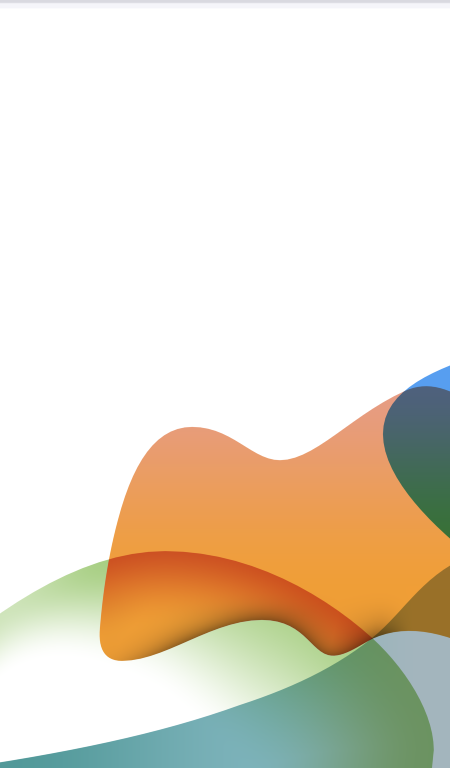
Write a Shadertoy shader that draws this background.

```glsl
// Overlapping translucent ribbons in orange, green, teal and blue on white.
// Each outline is a path of cubic curves giving a signed distance; the inks
// fade with position or depth and are multiplied together where they overlap.

#define CURVE_STEPS 14
#define EDGE_SOFTNESS 0.65
#define GREEN_STRENGTH 0.95
#define RED_DEPTH 17.0
#define LIP_SHADE 0.42
#define LIP_WIDTH 2.6

const vec3 PAPER = vec3(1.0);
const vec3 ORANGE = vec3(0.94, 0.62, 0.21);
const vec3 SALMON = vec3(0.90, 0.61, 0.53);
const vec3 LEAF = vec3(0.64, 0.80, 0.49);
const vec3 RED_TINT = vec3(0.84, 0.46, 0.50);
const vec3 TEAL = vec3(0.32, 0.60, 0.60);
const vec3 AQUA = vec3(0.49, 0.70, 0.73);
const vec3 MIST = vec3(0.64, 0.71, 0.74);
const vec3 BLUE = vec3(0.34, 0.62, 0.94);
const vec3 CYAN = vec3(0.24, 0.71, 0.78);

// Path state: sample position, pen, nearest distance, and inside sign
vec2 pos, pen;
float nearest, side;

void moveTo(vec2 a) {
    pen = a;
    nearest = 1e4;
    side = -1.0;
}

void lineTo(vec2 b) {
    vec2 e = b - pen, w = pos - pen;
    float t = clamp(dot(w, e) / dot(e, e), 0.0, 1.0);
    nearest = min(nearest, length(w - e * t));
    if ((pen.y > pos.y) != (b.y > pos.y) && w.x < e.x * w.y / e.y) side = -side;
    pen = b;
}

void curveTo(vec2 b, vec2 c, vec2 d) {
    vec2 a = pen;
    for (int i = 1; i <= CURVE_STEPS; i++) {
        float t = float(i) / float(CURVE_STEPS);
        vec2 m = mix(b, c, t);
        lineTo(mix(mix(mix(a, b, t), m, t), mix(m, mix(c, d, t), t), t));
    }
}

// Signed distances, positive inside; the canvas is 100 units wide
float orangeRibbon() {
    moveTo(vec2(42.7, 75.8));
    curveTo(vec2(51.6, 75.8), vec2(56.0, 68.4), vec2(62.2, 68.4));
    curveTo(vec2(70.0, 68.4), vec2(78.2, 78.5), vec2(90.0, 83.8));
    curveTo(vec2(94.4, 85.8), vec2(98.9, 84.9), vec2(104.4, 81.3));
    lineTo(vec2(116.0, 77.0));
    lineTo(vec2(116.0, 24.0));
    lineTo(vec2(106.7, 26.2));
    curveTo(vec2(97.8, 30.4), vec2(90.0, 32.0), vec2(82.7, 28.7));
    curveTo(vec2(79.6, 27.1), vec2(76.0, 24.3), vec2(72.9, 25.1));
    curveTo(vec2(68.9, 26.2), vec2(67.3, 32.9), vec2(58.2, 32.9));
    curveTo(vec2(47.1, 32.9), vec2(36.7, 23.8), vec2(27.1, 23.8));
    curveTo(vec2(23.1, 23.8), vec2(21.8, 26.7), vec2(22.2, 31.1));
    curveTo(vec2(22.7, 37.3), vec2(23.8, 46.2), vec2(26.2, 55.1));
    curveTo(vec2(29.6, 68.0), vec2(34.7, 75.8), vec2(42.7, 75.8));
    return side * nearest;
}

float greenDome() {
    moveTo(vec2(-13.3, 24.0));
    curveTo(vec2(2.2, 37.3), vec2(19.6, 48.2), vec2(36.7, 48.2));
    curveTo(vec2(55.6, 48.2), vec2(72.2, 38.4), vec2(82.7, 28.9));
    curveTo(vec2(90.0, 22.2), vec2(96.4, 12.4), vec2(96.4, 4.0));
    lineTo(vec2(95.0, -10.0));
    lineTo(vec2(95.0, -90.0));
    lineTo(vec2(-90.0, -90.0));
    lineTo(vec2(-90.0, -10.0));
    lineTo(vec2(-13.3, 24.0));
    return side * nearest;
}

float tealWave() {
    moveTo(vec2(-2.2, 0.9));
    curveTo(vec2(20.0, 4.4), vec2(37.8, 8.4), vec2(53.3, 14.0));
    curveTo(vec2(64.4, 17.6), vec2(74.4, 22.2), vec2(82.7, 28.9));
    curveTo(vec2(89.3, 34.2), vec2(93.3, 41.8), vec2(102.2, 46.2));
    lineTo(vec2(120.0, 46.0));
    lineTo(vec2(120.0, -40.0));
    lineTo(vec2(-20.0, -40.0));
    lineTo(vec2(-2.2, 0.9));
    return side * nearest;
}

float blueLobe() {
    moveTo(vec2(104.4, 91.1));
    curveTo(vec2(94.4, 87.6), vec2(85.1, 83.1), vec2(85.1, 74.2));
    curveTo(vec2(85.1, 65.3), vec2(94.4, 55.6), vec2(102.2, 49.1));
    lineTo(vec2(120.0, 40.0));
    lineTo(vec2(120.0, 95.0));
    lineTo(vec2(104.4, 91.1));
    return side * nearest;
}

void mainImage(out vec4 fragColor, in vec2 fragCoord) {
    float unit = 100.0 / iResolution.x, aa = EDGE_SOFTNESS * unit;
    pos = fragCoord * unit;
    float orangeDist = orangeRibbon(), greenDist = greenDome();
    vec4 cover = smoothstep(-aa, aa, vec4(orangeDist, greenDist, tealWave(), blueLobe()));

    // Pale double rule along the top edge
    float fromTop = iResolution.y * unit - pos.y;
    vec3 color = mix(vec3(0.96, 0.96, 0.98), PAPER, smoothstep(1.6, 2.1, fromTop));
    color = mix(vec3(0.85, 0.85, 0.88), color, smoothstep(0.45, 0.9, fromTop));

    // Teal wave, greyer to the right
    vec3 tealInk = mix(TEAL, AQUA, smoothstep(0.0, 60.0, pos.x));
    tealInk = mix(tealInk, MIST, smoothstep(55.0, 95.0, pos.x));
    color *= mix(PAPER, tealInk, cover.z);

    // Green dome, fading inward and turning red under the orange
    float fade = mix(12.0, 42.0, smoothstep(0.0, 60.0, pos.x));
    float green = GREEN_STRENGTH * (1.0 - smoothstep(0.0, fade, greenDist));
    green *= mix(0.55, 1.0, smoothstep(0.0, 25.0, pos.x));
    float red = 1.0 - smoothstep(-4.0, RED_DEPTH, greenDist);
    vec3 domeInk = mix(mix(PAPER, LEAF, green), mix(PAPER, RED_TINT, red), cover.x);
    color *= mix(PAPER, domeInk, cover.y);

    // Orange ribbon with a shaded lower lip
    vec3 orangeInk = mix(ORANGE, SALMON, smoothstep(36.0, 90.0, pos.y));
    float lip = (1.0 - smoothstep(34.0, 42.0, pos.y)) * smoothstep(20.0, 42.0, pos.x);
    lip *= 1.0 - smoothstep(83.0, 92.0, pos.x);
    orangeInk *= 1.0 - LIP_SHADE * lip * exp(-max(orangeDist, 0.0) / LIP_WIDTH);
    color *= mix(PAPER, orangeInk, cover.x);

    // Blue lobe
    color *= mix(PAPER, mix(CYAN, BLUE, smoothstep(52.0, 86.0, pos.y)), cover.w);
    fragColor = vec4(color, 1.0);
}
```
